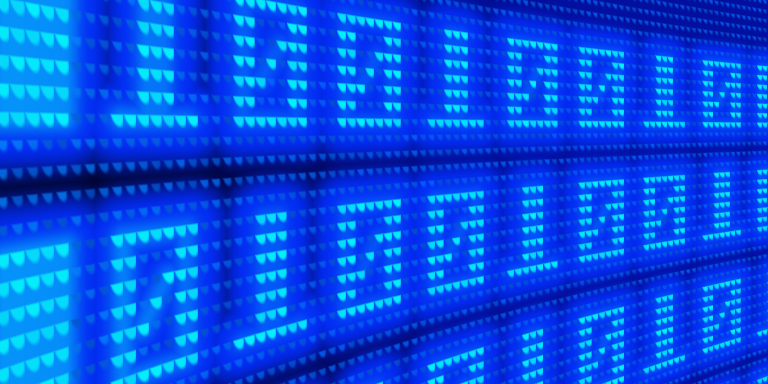
This pattern is drawn by a Shadertoy shader. Its source:

```glsl
const float HORIZON = 0.667;        // height where the dot rows run level
const float NEAR_SCALE = 0.828;     // board scale at the left edge
const float FALLOFF = 1.792;        // distance over which the scale shrinks by e
const vec2 BOARD_START = vec2(2.045, -0.01);
const float DOT_PITCH = 0.0495;     // column spacing on the board
const float ROW_PITCH = 1.82;       // row spacing, in columns
const vec2 CELL_DOTS = vec2(10.0, 11.0);
const vec2 FIGURE_DOTS = vec2(7.0);
const float LIT_REACH = 0.6;
const float IDLE_RADIUS = 0.33;
const float LIT_RADIUS = 0.45;
const float SOFTNESS = 0.08;
const float HALO_INNER = 1.8;       // halo fades between these distances
const float HALO_OUTER = 5.4;

const vec3 NIGHT = vec3(0.0, 0.01, 0.16);
const vec3 DEEP = vec3(0.01, 0.06, 0.62);
const vec3 ROYAL = vec3(0.01, 0.17, 0.95);
const vec3 AZURE = vec3(0.02, 0.40, 0.98);
const vec3 SKY = vec3(0.02, 0.62, 0.98);
const vec3 CYAN = vec3(0.02, 0.94, 0.98);

float hash(vec2 p) {
    vec3 q = fract(p.xyx * vec3(0.1031, 0.1030, 0.0973));
    q += dot(q, q.yzx + 33.33);
    return fract((q.x + q.y) * q.z);
}

float boxDistance(vec2 p, vec2 halfSize) {
    vec2 d = abs(p) - halfSize;
    return length(max(d, 0.0)) + min(max(d.x, d.y), 0.0);
}

float segmentDistance(vec2 p, vec2 tip) {
    return length(p - tip * clamp(dot(p, tip) / dot(tip, tip), -1.0, 1.0));
}

// Box outline with a short diagonal inside
float ringDistance(vec2 p) {
    float outline = abs(boxDistance(p, vec2(2.5, 3.0 * ROW_PITCH)));
    return min(outline, segmentDistance(p, vec2(1.0, ROW_PITCH)));
}

// Upright bar on a wide base; the nearest column is broader
float barDistance(vec2 p, float broad) {
    float post = boxDistance(p - vec2(1.2 * broad, 0.0), vec2(0.6 + 1.4 * broad, 3.0 * ROW_PITCH));
    float base = boxDistance(p + vec2(0.0, 3.0 * ROW_PITCH), vec2(2.6, 0.0));
    return max(min(post, base), 0.0);
}

bool isBar(float column, float band) {
    float period = band < 2.5 ? 3.0 : 2.0;
    return column < 0.5 || mod(column - band, period) < 0.5;
}

// Distance to the nearest lit stroke, in columns
float strokeDistance(vec2 p) {
    vec2 cellSize = CELL_DOTS * vec2(1.0, ROW_PITCH);
    vec2 home = floor(p / cellSize);
    float nearest = 1e3;
    for (int j = -1; j <= 1; j++) {
        for (int i = -1; i <= 1; i++) {
            vec2 cell = home + vec2(i, j);
            float band = 1.0 - cell.y;
            if (band < 0.5) continue;
            vec2 local = p - cell * cellSize - 0.5 * FIGURE_DOTS * vec2(1.0, ROW_PITCH);
            float broad = 1.0 - step(0.5, abs(cell.x));
            float d = isBar(cell.x, band) ? barDistance(local, broad) : ringDistance(local);
            nearest = min(nearest, d);
        }
    }
    return nearest;
}

// Half ellipse with a flat top and a tip leaning right
float dotDistance(vec2 p, float radius) {
    float drop = p.y - 0.3;
    vec2 leaned = vec2(p.x + 0.25 * drop, drop * 0.5);
    return max(length(leaned) - radius, drop);
}

void mainImage(out vec4 fragColor, in vec2 fragCoord) {
    vec2 uv = fragCoord / iResolution.y;

    // Receding board: scale shrinks exponentially to the right
    float scale = NEAR_SCALE * exp(-uv.x / FALLOFF);
    vec2 board = vec2(FALLOFF / scale, (uv.y - HORIZON) / scale);
    vec2 p = (board - BOARD_START) / DOT_PITCH;
    float pixel = 1.0 / (iResolution.y * scale * DOT_PITCH);

    // Dot lattice
    vec2 pitch = vec2(1.0, ROW_PITCH);
    vec2 center = (floor(p / pitch) + 0.5) * pitch;
    float lit = step(strokeDistance(center), LIT_REACH);
    float vary = hash(floor(p / pitch) + 70.0);

    // Halo and bloom behind the dots
    float glow = strokeDistance(p);
    float halo = 1.0 - smoothstep(HALO_INNER, HALO_OUTER, glow);
    float bloom = exp(-0.8 * glow * glow);
    float nearness = 1.0 - smoothstep(0.0, 0.9, uv.x);
    vec3 color = mix(NIGHT, DEEP, smoothstep(0.1, 1.5, uv.x));
    color = mix(color, ROYAL, halo);
    color = mix(color, mix(AZURE, SKY, nearness), bloom * (0.65 + 0.25 * nearness));

    // Dots, lit or idle
    float d = dotDistance(p - center, mix(IDLE_RADIUS, LIT_RADIUS, lit));
    float edge = SOFTNESS + 0.5 * pixel;
    float cover = 1.0 - smoothstep(-edge, edge, d);
    vec3 idle = mix(AZURE, SKY, 0.6 * nearness * vary) * (0.8 + 0.2 * vary);
    vec3 bright = mix(SKY, CYAN, 0.65 + 0.35 * vary);
    color = mix(color, mix(idle, bright, lit), cover * mix(0.8, 1.0, lit));

    fragColor = vec4(color, 1.0);
}
```
